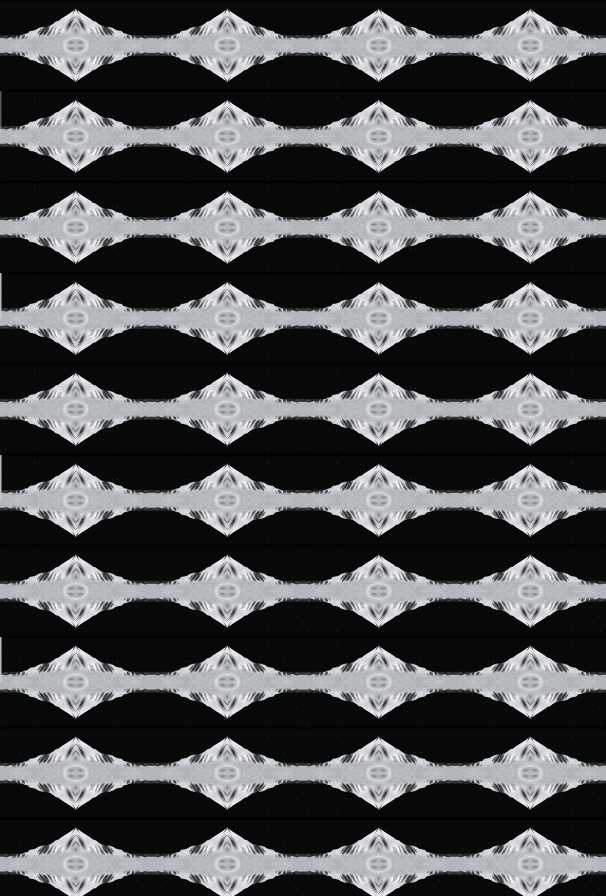
Write a WebGL 1 fragment shader that draws this pattern.

```glsl
precision highp float;

uniform vec2 u_resolution;

const float COLUMNS = 4.0;
const float ROWS = 9.85;
const float CELL_ASPECT = 1.66;

const vec3 NIGHT = vec3(0.027, 0.034, 0.036);
const vec3 ROCK = vec3(0.10, 0.105, 0.11);
const vec3 SHORE = vec3(0.29, 0.29, 0.30);
const vec3 MIST = vec3(0.68, 0.69, 0.71);
const vec3 FROST = vec3(0.79, 0.80, 0.82);
const vec3 SNOW = vec3(0.95, 0.95, 0.97);

float hash(vec2 p) {
  vec3 q = fract(vec3(p.xyx) * 0.1031);
  q += dot(q, q.yzx + 33.33);
  return fract((q.x + q.y) * q.z);
}

float noise(vec2 p) {
  vec2 i = floor(p);
  vec2 f = fract(p);
  f = f * f * (3.0 - 2.0 * f);
  float low = mix(hash(i), hash(i + vec2(1.0, 0.0)), f.x);
  float high = mix(hash(i + vec2(0.0, 1.0)), hash(i + vec2(1.0, 1.0)), f.x);
  return mix(low, high, f.y);
}

float bump(vec2 p, vec2 center, vec2 radius) {
  vec2 q = (p - center) / radius;
  return exp(-dot(q, q));
}

// Ridge height above the mirror axis at distance d from the summit
float ridge(float d) {
  float slope = 0.26 * pow(max(1.0 - d / 0.75, 0.0), 1.2);
  float summit = 0.06 * exp(-d * d / 0.017);
  float jag = (noise(vec2(d * 32.0, 3.0)) - 0.5) * 0.022;
  return 0.08 + slope + summit + jag * smoothstep(0.8, 0.5, d);
}

// Level below which the slope fades into smooth mist
float mistLevel(float d) {
  return mix(0.135, 0.075, smoothstep(0.05, 0.65, d));
}

vec3 mistColor(vec2 p) {
  float grain = noise(p * vec2(38.0, 70.0) + 7.0);
  float swell = noise(p * vec2(9.0, 28.0) + 19.0);
  vec3 color = mix(MIST, FROST, 0.65 * grain + 0.5 * swell - 0.22);
  // Small eyes and rings around the mirror centre
  float eye = bump(p, vec2(0.055, 0.032), vec2(0.035, 0.016));
  float ring = bump(vec2(length(p * vec2(0.7, 1.0)), 0.0), vec2(0.085, 0.0), vec2(0.014));
  return color + 0.12 * ring - 0.2 * eye;
}

vec3 slopeColor(vec2 p, float top) {
  // Gullies lean outwards as they descend
  float across = p.x + 0.5 * p.y + 0.03 * noise(p * 18.0);
  float broad = noise(vec2(across * 19.0, p.y * 7.0) + 41.0);
  float fine = noise(vec2(across * 48.0, p.y * 13.0) + 5.0);
  float height = p.y / top;
  float gully = smoothstep(0.53, 0.79, 0.5 * broad + 0.5 * fine + 0.10 * height);
  float lens = bump(vec2(p.x + 0.45 * (p.y - 0.23), p.y), vec2(0.07, 0.23), vec2(0.022, 0.065));
  float glow = bump(p, vec2(0.19, 0.16), vec2(0.11, 0.045));
  float cap = smoothstep(0.24, 0.36, p.y);
  vec3 color = mix(FROST, SNOW, clamp(glow + 0.6 * cap + 0.7 * fine - 0.1, 0.0, 1.0));
  float shade = clamp(gully * (1.0 - 0.75 * glow) + 0.8 * lens, 0.0, 0.94);
  return mix(color, ROCK, shade);
}

// Faint warm specks, one candidate per grid square
vec3 specks(vec2 p, float pixel) {
  vec2 grid = p * 19.0;
  vec2 id = floor(grid);
  vec2 spot = 0.3 + 0.4 * vec2(hash(id + 2.0), hash(id + 9.0));
  float size = max(0.12, 9.0 * pixel);
  float dot_ = 1.0 - smoothstep(0.3 * size, size, length(fract(grid) - spot));
  return vec3(0.14, 0.115, 0.11) * dot_ * step(0.87, hash(id + 51.0));
}

vec3 mirroredPeak(vec2 p, float pixel) {
  float top = ridge(p.x);
  float mist = mistLevel(p.x);
  vec3 color = NIGHT + specks(p, pixel) * smoothstep(0.15, 0.4, p.x);

  // Dim shore strip in the gaps between peaks
  float shore = smoothstep(0.5, 0.62, p.x) * (1.0 - smoothstep(0.112 - pixel, 0.112 + pixel, p.y));
  color = mix(color, SHORE * (0.5 + noise(p * vec2(30.0, 60.0))), shore * 0.8);

  vec3 land = mix(mistColor(p), slopeColor(p, top), smoothstep(mist - 0.02, mist + 0.03, p.y));
  float cover = 1.0 - smoothstep(top - 0.7 * pixel, top + 0.7 * pixel, p.y);
  return mix(color, land, cover);
}

void main() {
  vec2 uv = gl_FragCoord.xy / u_resolution;
  float pixel = ROWS / u_resolution.y;
  float down = (1.0 - uv.y) * ROWS;
  float row = floor(down);
  vec2 cell = vec2(fract(uv.x * COLUMNS), fract(down)) - 0.5;
  vec2 p = abs(cell) * vec2(CELL_ASPECT, 1.0);
  vec3 color = mirroredPeak(p, pixel);

  // Dark seam between rows
  color *= 1.0 - 0.8 * smoothstep(0.485 - pixel, 0.5, p.y);

  // Pale sliver on the left border of alternate rows
  float sliver = (1.0 - smoothstep(0.0015, 0.0035, uv.x)) * step(cell.y, 0.0);
  float worn = step(0.5, mod(row, 2.0)) * step(row, 8.0) * mix(0.4, 0.9, step(2.0, row));
  color = mix(color, FROST, sliver * worn);

  gl_FragColor = vec4(clamp(color, 0.0, 1.0), 1.0);
}
```
